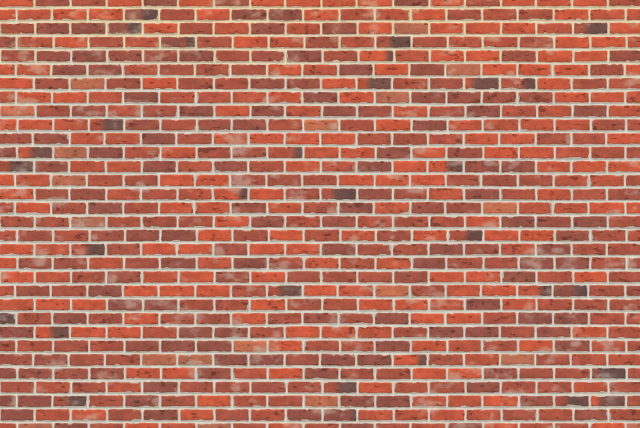
Reproduce this texture procedurally as a WebGL 1 fragment shader.

```glsl
precision highp float;
uniform vec2 u_resolution;

const vec2 REPEATS = vec2(17.86, 31.0);
const float BRICK_ASPECT = 2.6;
const vec2 JOINT = vec2(0.095, 0.115);

const vec3 DULL_RED = vec3(0.58, 0.33, 0.28);
const vec3 BRICK_RED = vec3(0.66, 0.335, 0.265);
const vec3 ORANGE_RED = vec3(0.79, 0.355, 0.25);
const vec3 CHARCOAL = vec3(0.36, 0.30, 0.29);
const vec3 PALE_CLAY = vec3(0.74, 0.48, 0.36);
const vec3 GREY_MORTAR = vec3(0.85, 0.82, 0.76);
const vec3 CREAM_MORTAR = vec3(0.91, 0.83, 0.68);

float hash(vec2 p) {
  vec3 q = fract(vec3(p.xyx) * 0.1031);
  q += dot(q, q.yzx + 33.33);
  return fract((q.x + q.y) * q.z);
}

float noise(vec2 p) {
  vec2 i = floor(p);
  vec2 f = fract(p);
  f = f * f * (3.0 - 2.0 * f);
  float low = mix(hash(i), hash(i + vec2(1.0, 0.0)), f.x);
  float high = mix(hash(i + vec2(0.0, 1.0)), hash(i + 1.0), f.x);
  return mix(low, high, f.y);
}

float fbm(vec2 p) {
  float sum = 0.0;
  float weight = 0.533;
  for (int i = 0; i < 4; i++) {
    sum += weight * noise(p);
    p = p * 2.03 + 17.7;
    weight *= 0.5;
  }
  return sum;
}

float roundedBox(vec2 p, vec2 halfSize, float radius) {
  vec2 d = abs(p) - halfSize + radius;
  return length(max(d, 0.0)) + min(max(d.x, d.y), 0.0) - radius;
}

// Distance to one brick whose ends and height vary with its id
float brickDistance(vec2 local, vec2 id) {
  float left = (hash(id + 3.1) - 0.5) * 0.1;
  float right = (hash(id + vec2(4.1, 3.1)) - 0.5) * 0.1;
  float tall = (hash(id + 19.7) - 0.5) * 0.05;
  vec2 halfSize = vec2(BRICK_ASPECT * 0.5, 0.5) - JOINT;
  halfSize += vec2((right - left) * 0.5, tall);
  local.x -= (left + right) * 0.5;
  return roundedBox(local, halfSize, 0.09);
}

vec3 brickColor(vec2 id, vec2 local, vec2 wall, float liveliness) {
  float tone = hash(id + 41.3) + liveliness;
  vec3 color = mix(DULL_RED, BRICK_RED, smoothstep(0.05, 0.4, tone));
  color = mix(color, ORANGE_RED, smoothstep(0.45, 0.9, tone));

  // Rare pale bricks, and burnt ones dark at one end or throughout
  float oddity = hash(id + 73.9);
  color = mix(color, PALE_CLAY, 0.6 * step(0.97, oddity));
  float burntEnd = smoothstep(0.2, 0.9, local.x + 1.6 * hash(id + 5.7) - 0.3);
  color = mix(color, CHARCOAL, 0.75 * burntEnd * step(oddity, 0.035));

  // Firing stains, fine grain and chipped dark pits
  float stain = fbm(wall * vec2(1.3, 2.2) + id * 7.3);
  float grain = noise(wall * vec2(6.0, 8.0));
  color *= 0.84 + 0.24 * stain + 0.08 * grain;
  color *= 1.0 - 0.25 * smoothstep(0.65, 0.8, fbm(wall * vec2(2.2, 4.0) + 91.0));
  return color;
}

void main() {
  vec2 uv = gl_FragCoord.xy / u_resolution;
  vec2 grid = vec2(uv.x, 1.0 - uv.y) * REPEATS;
  vec2 wall = grid * vec2(BRICK_ASPECT, 1.0);

  // Running bond: alternate rows shift by half a brick
  grid.y += 0.44 + 0.06 * (noise(wall * 0.22) - 0.5);
  float row = floor(grid.y);
  grid.x += 0.04 + 0.5 * mod(row, 2.0) + 0.06 * (hash(vec2(row, 8.3)) - 0.5);
  vec2 id = vec2(floor(grid.x), row);
  vec2 local = (fract(grid) - 0.5) * vec2(BRICK_ASPECT, 1.0);

  // Worn outline
  vec2 rough = vec2(noise(wall * 4.0), noise(wall * 4.0 + 37.0)) - 0.5;
  float chip = 0.09 * smoothstep(0.62, 0.82, fbm(wall * 1.4 + 63.0));
  float distanceToBrick = brickDistance(local + rough * 0.06, id) + chip;
  float soft = max(0.035, 0.75 * REPEATS.y / u_resolution.y);
  float brickMask = 1.0 - smoothstep(-soft, soft, distanceToBrick);

  // Mortar, warmer toward the top and shaded beneath each brick
  float warmth = smoothstep(0.72, 1.0, uv.y + 0.12 * (noise(wall * 0.12) - 0.5));
  vec3 mortar = mix(GREY_MORTAR, CREAM_MORTAR, warmth);
  mortar *= 0.92 + 0.14 * fbm(wall * 2.5 + 11.0);
  float shadow = 1.0 - smoothstep(-0.02, 0.1, brickDistance(local - vec2(0.0, 0.08), id));
  vec3 joint = mortar * (1.0 - 0.16 * shadow);

  // Brick face with broad colour drift, lit upper edge and mortar smears
  float liveliness = 0.3 * (noise(wall * 0.09 + 5.0) - 0.5) + 0.12 * (uv.y - 0.5);
  vec3 face = brickColor(id, local, wall, liveliness);
  float rim = smoothstep(-0.13, 0.0, distanceToBrick);
  face *= 1.0 - 0.14 * rim * sign(local.y) * smoothstep(0.1, 0.3, abs(local.y));
  float smear = smoothstep(0.6, 0.82, fbm(wall * vec2(0.7, 1.1) + 28.0));
  face = mix(face, mortar, 0.4 * smear);

  gl_FragColor = vec4(mix(joint, face, brickMask), 1.0);
}
```
